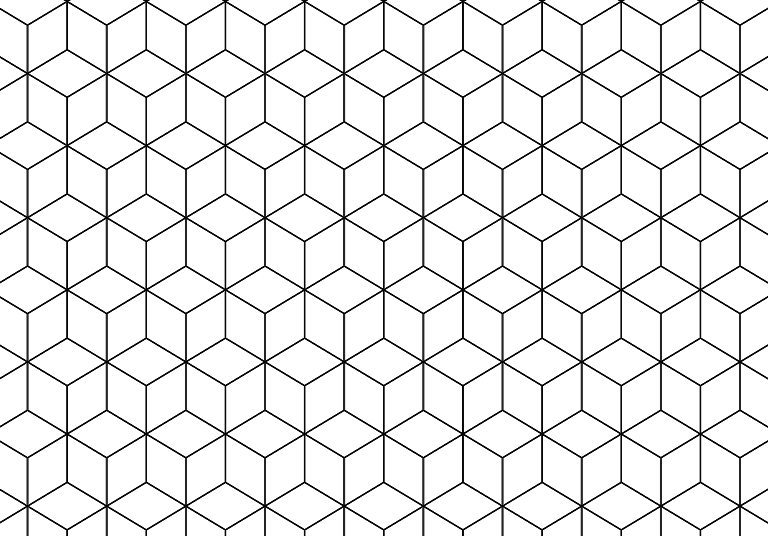
Reproduce this pattern procedurally as a Shadertoy shader.

```glsl
// Outlined stacked cubes: thin black lines on white, slightly taller than isometric.
// Two interleaved lattices each repeat one rhombus (a cube's lid) and the upright
// edge joining it to the next; every other column has a softer, wider upright.

const vec2 STEP = vec2(0.05154, 0.09388);   // half of the lattice period, in canvas widths
const vec2 ORIGIN = vec2(0.0874, 0.0389);   // centre of the lowest left rhombus
const float LID_HEIGHT = 0.03099;           // half height of a rhombus
const float LINE_WIDTH = 0.00222;
const float SEAM_WIDTH = 0.00275;
const float SEAM_INK = 0.88;
const vec3 PAPER = vec3(1.0);
const vec3 INK = vec3(0.025);

// Coordinates relative to the nearest lattice point
vec2 repeatCentred(vec2 p, vec2 period) {
    return p - period * floor(p / period + 0.5);
}

// Distance to the outline of a rhombus with the given half size
float rhombusOutline(vec2 q, vec2 halfSize) {
    vec2 normal = normalize(halfSize.yx);
    return abs(dot(abs(q), normal) - halfSize.x * normal.x);
}

// Distance to the vertical line above and below a gap
float uprightEdge(vec2 q, float gap) {
    return length(vec2(q.x, max(gap - abs(q.y), 0.0)));
}

// Smooth coverage of a line at distance d
float stroke(float d, float width, float softness) {
    return clamp((0.5 * width - d) / softness + 0.5, 0.0, 1.0);
}

// Ink of one lattice: its rhombi and its uprights
float cubeLattice(vec2 p, float uprightWidth, float uprightInk, float softness) {
    vec2 q = repeatCentred(p, 2.0 * STEP);
    float lid = stroke(rhombusOutline(q, vec2(STEP.x, LID_HEIGHT)), LINE_WIDTH, softness);
    float upright = stroke(uprightEdge(q, LID_HEIGHT), uprightWidth, softness);
    return max(lid, upright * uprightInk);
}

void mainImage(out vec4 fragColor, in vec2 fragCoord) {
    vec2 p = fragCoord / iResolution.x - ORIGIN;
    float softness = 0.65 / iResolution.x;

    // Plain columns, then the staggered columns with wider uprights.
    // Each lattice's rhombi fill only every second row, so keep the nearer row.
    float plain = cubeLattice(p, LINE_WIDTH, 1.0, softness);
    float seam = cubeLattice(p - STEP, SEAM_WIDTH, SEAM_INK, softness);

    // A rhombus line is valid only within its own half height
    fragColor = vec4(mix(PAPER, INK, max(plain, seam)), 1.0);
}
```
